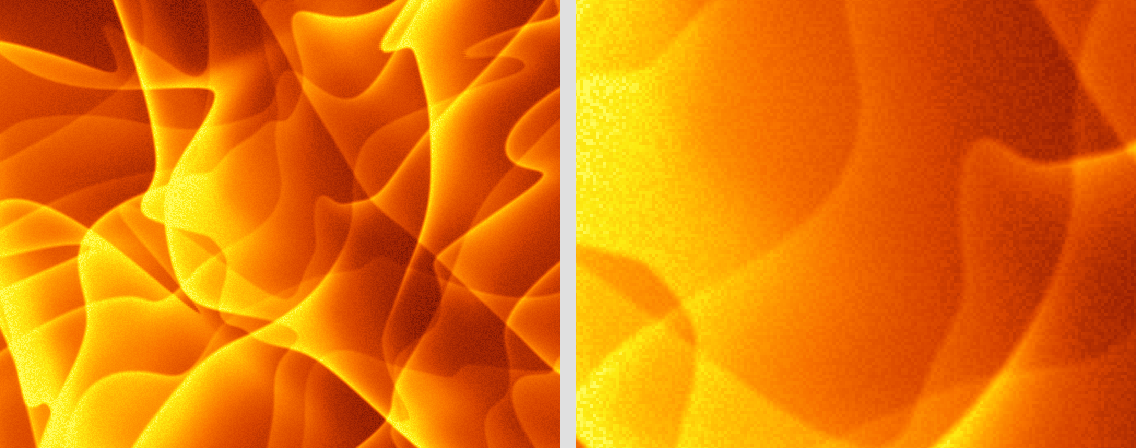
Left: the whole. Right: its middle third, enlarged.
Reproduce this texture procedurally as a Shadertoy shader.

```glsl
#define LAYERS 5
#define WARP 0.64
#define SWIRL_SCALE 3.6
#define SHEET_DENSITY 1.7
#define FALLOFF 3.0
#define RIM_WIDTH 0.009
#define RIM_GLOW 0.5
#define MEDIAN_HEAT 0.86
#define HEAT_SPREAD 0.25
#define GRAIN 0.07

mat2 rotation(float angle) {
    float c = cos(angle), s = sin(angle);
    return mat2(c, s, -s, c);
}

float hash(vec2 p) {
    vec3 q = fract(p.xyx * 0.1031);
    q += dot(q, q.yzx + 33.33);
    return fract((q.x + q.y) * q.z);
}

// Layered sines fold the plane into curling tongues
vec2 swirl(vec2 p, float seed) {
    float freq = SWIRL_SCALE;
    mat2 turn = rotation(0.4);
    for (int i = 0; i < 5; i++) {
        vec2 phase = seed * vec2(1.3, 2.1) + float(i) * vec2(1.9, 0.7);
        p += WARP / freq * sin(freq * (turn * p).yx + phase);
        freq *= 1.55;
        turn *= rotation(1.1);
    }
    return p;
}

// One translucent sheet: a crisp bright rim on one side, a slow fade on the other
float flameSheet(vec2 p, float seed, float density) {
    vec2 q = rotation(0.9 * sin(seed * 2.4)) * swirl(p, seed);
    float field = density * q.x + 0.3 * sin(3.0 * q.y + seed);
    float slope = max(length(vec2(dFdx(field), dFdy(field))) * iResolution.y, 0.4);
    float depth = fract(field);
    float inside = depth / slope;
    float outside = (1.0 - depth) / slope;

    float presence = smoothstep(-0.5, 0.8, sin(4.5 * q.y + seed * 3.0));
    float body = mix(exp(-FALLOFF * depth), 1.0, 1.0 - smoothstep(0.0, RIM_WIDTH, outside));
    float rim = exp(-inside / RIM_WIDTH) * exp(-2.0 * max(RIM_WIDTH - outside, 0.0) / RIM_WIDTH)
              + exp(-2.5 * outside / RIM_WIDTH);
    float glow = body * mix(0.4, 1.0, presence) + RIM_GLOW * presence * min(rim, 1.0);
    return mix(0.25, glow, 1.0 / (1.0 + slope * slope / 500.0));
}

float ramp(float a, float b, float x) {
    return clamp((x - a) / (b - a), 0.0, 1.0);
}

vec3 fireColor(float t) {
    const vec3 char_ = vec3(0.42, 0.06, 0.01);
    const vec3 ember = vec3(0.61, 0.13, 0.01);
    const vec3 rust = vec3(0.84, 0.26, 0.00);
    const vec3 orange = vec3(0.97, 0.44, 0.00);
    const vec3 amber = vec3(1.00, 0.61, 0.01);
    const vec3 gold = vec3(1.00, 0.76, 0.02);
    const vec3 yellow = vec3(0.99, 0.92, 0.07);
    const vec3 pale = vec3(1.00, 0.98, 0.35);
    vec3 c = mix(char_, ember, ramp(0.0, 0.055, t));
    c = mix(c, rust, ramp(0.055, 0.23, t));
    c = mix(c, orange, ramp(0.23, 0.49, t));
    c = mix(c, amber, ramp(0.49, 0.715, t));
    c = mix(c, gold, ramp(0.715, 0.86, t));
    c = mix(c, yellow, ramp(0.86, 0.96, t));
    return mix(c, pale, ramp(0.97, 1.0, t));
}

void mainImage(out vec4 fragColor, in vec2 fragCoord) {
    vec2 p = fragCoord / iResolution.y;

    // Overlapping sheets, the later ones finer and fainter
    float heat = 0.0;
    float weight = 1.0;
    for (int i = 0; i < LAYERS; i++) {
        float n = float(i);
        heat += weight * flameSheet(p, 1.7 + 2.3 * n, SHEET_DENSITY + 0.35 * n);
        weight *= 0.8;
    }

    // Hot bed at lower left, rising in a leaning column
    float bed = exp(-4.0 * dot(p - vec2(0.15, 0.25), p - vec2(0.15, 0.25)));
    float column = exp(-14.0 * pow(p.x - 0.35 - 0.45 * p.y, 2.0));
    heat += 0.4 * bed + 0.2 * column - 0.17;

    // Even out the tones, then add fine grain
    float tone = 1.0 / (1.0 + exp((MEDIAN_HEAT - heat) / HEAT_SPREAD));
    tone += GRAIN * (hash(floor(p * 410.0)) - 0.5);
    fragColor = vec4(fireColor(clamp(tone, 0.0, 1.0)), 1.0);
}
```
